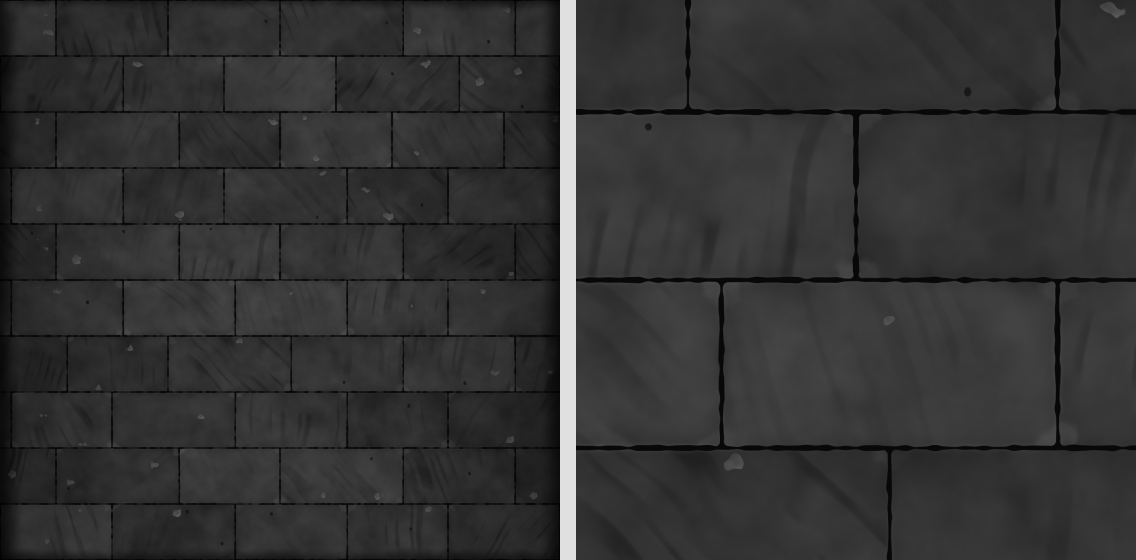
Left: the whole. Right: its middle third, enlarged.
Reproduce this texture procedurally as a Shadertoy shader.

```glsl
// Dark slate brick wall: ten running-bond rows with worn rims, chips, pits and sooty borders.

const float ROWS = 10.0;
const float COLS = 5.0;
const float JOINT_SHIFT = 0.1;       // joint offset, in brick widths
const float JOINT_HALF = 0.0013;     // half width of a joint
const float CORNER_RADIUS = 0.004;
const float TONE_MEAN = 0.205;
const float TONE_SPREAD = 0.065;
const float CLOUD_AMOUNT = 0.11;
const float STREAK_AMOUNT = 0.055;
const float RIM_AMOUNT = 0.10;
const float CORNER_WEAR = 0.07;
const float CHIP_CHANCE = 0.5;
const float PIT_CHANCE = 0.4;
const float CHIP_TONE = 0.36;
const float JOINT_TONE = 0.03;

float hash(vec2 p) {
    return fract(sin(dot(p, vec2(127.1, 311.7))) * 43758.5453);
}

float noise(vec2 p) {
    vec2 i = floor(p), f = fract(p);
    f = f * f * (3.0 - 2.0 * f);
    return mix(mix(hash(i), hash(i + vec2(1, 0)), f.x),
               mix(hash(i + vec2(0, 1)), hash(i + vec2(1, 1)), f.x), f.y);
}

float fbm(vec2 p) {
    float sum = 0.0, amp = 0.5;
    for (int i = 0; i < 5; i++) {
        sum += amp * noise(p);
        p = mat2(1.6, 1.2, -1.2, 1.6) * p + 7.3;
        amp *= 0.5;
    }
    return sum;
}

// Position of the k-th vertical joint of a row, in brick widths
float jointAt(float k, float row) {
    return k + JOINT_SHIFT * step(0.5, hash(vec2(mod(k, COLS) + 3.0, row + 11.0)));
}

float roundedBox(vec2 p, vec2 halfSize, float radius) {
    vec2 q = abs(p) - halfSize + radius;
    return length(max(q, 0.0)) + min(max(q.x, q.y), 0.0) - radius;
}

void mainImage(out vec4 fragColor, in vec2 fragCoord) {
    vec2 uv = fragCoord / iResolution.xy;
    float aa = 0.8 / min(iResolution.x, iResolution.y);

    // Brick lookup
    float row = floor(uv.y * ROWS);
    float x = uv.x * COLS - 0.5 * mod(row, 2.0);
    float k = floor(x);
    if (x < jointAt(k, row)) k -= 1.0;
    float left = jointAt(k, row), right = jointAt(k + 1.0, row);
    vec2 halfSize = 0.5 * vec2((right - left) / COLS, 1.0 / ROWS);
    vec2 p = vec2((x - left) / COLS, fract(uv.y * ROWS) / ROWS) - halfSize;
    vec2 id = vec2(mod(k, COLS), row);
    vec2 seed = 17.0 * vec2(hash(id + 0.3), hash(id + 5.7));

    // Stone body: tone, clouds and fine grain
    float tone = TONE_MEAN + TONE_SPREAD * (hash(id + 2.1) - 0.5);
    tone += CLOUD_AMOUNT * (fbm(p * 22.0 + seed) - 0.5);
    tone += 0.03 * (fbm(uv * 75.0) - 0.5);

    // Brushed streaks, slanted differently on each brick
    float angle = mix(-0.9, 0.9, hash(id + 8.4));
    vec2 s = mat2(cos(angle), sin(angle), -sin(angle), cos(angle)) * p;
    s.x += 0.012 * noise(p * 18.0 + seed);
    float streak = smoothstep(0.55, 0.9, noise(s * vec2(150.0, 14.0) + seed));
    float streakMask = smoothstep(0.35, 0.7, noise(p * 25.0 + seed.yx));
    tone -= STREAK_AMOUNT * streak * streakMask * hash(id + 4.6);

    // Worn corners and a thin lit rim
    float ragged = noise(uv * 170.0) - 0.5;
    float inset = -roundedBox(p, halfSize, CORNER_RADIUS) + 0.0016 * ragged;
    float corner = length(halfSize - abs(p)) + 0.016 * (fbm(uv * 80.0) - 0.5);
    tone += CORNER_WEAR * smoothstep(0.015, 0.009, corner) * noise(uv * 30.0);
    float rim = exp(-max(inset - JOINT_HALF, 0.0) / 0.0012);
    tone += RIM_AMOUNT * rim * noise(uv * 35.0 + 4.0);

    // Pale chips and dark pits
    for (float i = 0.0; i < 2.0; i++) {
        vec2 key = id + 13.0 * (i + 1.0);
        vec2 spot = (2.0 * vec2(hash(key), hash(key + 1.7)) - 1.0) * (halfSize - 0.006);
        vec2 q = p - spot;
        float radius = mix(0.004, 0.009, hash(key + 3.1));
        float chip = length(q * vec2(1.0, 1.3)) - radius + 0.009 * (noise(q * 190.0 + seed) - 0.4);
        float facet = CHIP_TONE + 4.0 * (q.x - q.y) + 0.08 * (noise(q * 300.0) - 0.5);
        float chipOn = step(hash(key + 6.2), CHIP_CHANCE);
        tone = mix(tone, facet, 0.7 * chipOn * smoothstep(aa, -aa, chip));

        vec2 pitSpot = (2.0 * vec2(hash(key + 7.9), hash(key + 9.3)) - 1.0) * halfSize * 0.85;
        float pit = length((p - pitSpot) * vec2(1.2, 1.0)) - 0.003 + 0.002 * ragged;
        float pitOn = step(hash(key + 4.4), 0.5 * PIT_CHANCE);
        tone = mix(tone, 0.07, 0.8 * pitOn * smoothstep(aa, -aa, pit));
    }

    // Joints with a soft shadow beside them
    tone *= 1.0 - 0.25 * exp(-max(inset, 0.0) / 0.004);
    tone = mix(JOINT_TONE, tone, smoothstep(JOINT_HALF - aa, JOINT_HALF + aa, inset));

    // Soot toward the canvas borders
    vec2 border = min(uv, 1.0 - uv) + 0.02 * (fbm(uv * 12.0) - 0.5);
    tone *= mix(0.3, 1.0, smoothstep(-0.005, 0.04, border.x));
    tone *= mix(0.55, 1.0, smoothstep(-0.005, 0.02, border.y));
    tone *= mix(0.8, 1.0, smoothstep(0.0, 0.3, border.x));

    fragColor = vec4(vec3(clamp(tone, 0.0, 1.0)), 1.0);
}
```
